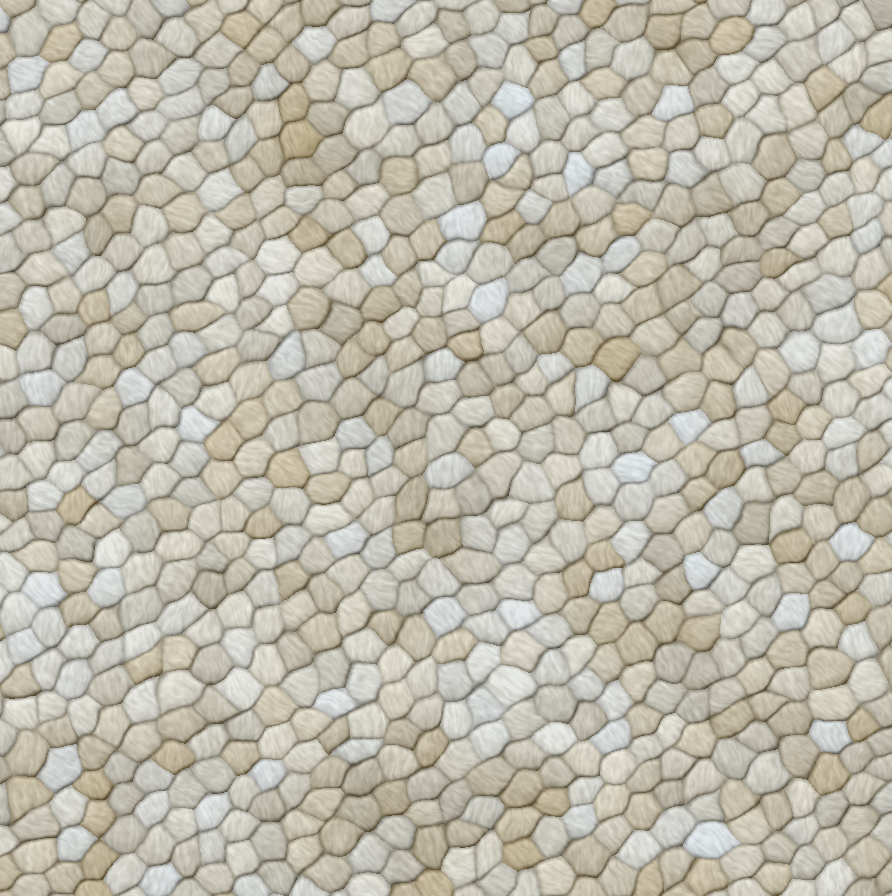
Write a WebGL 2 fragment shader that draws this texture.

```glsl
#version 300 es
precision highp float;

uniform vec2 u_resolution;
out vec4 fragColor;

struct Tuft {
    vec2 id;      // lattice cell of the tuft
    vec2 local;   // position relative to the tuft centre
    vec2 outward; // direction to the closest seam
    float edge;   // rounded distance to the seam
};

vec2 hash2(vec2 p) {
    vec3 q = fract(p.xyx * vec3(0.1031, 0.1030, 0.0973));
    q += dot(q, q.yzx + 33.33);
    return fract((q.xx + q.yz) * q.zy);
}

vec2 rotate(vec2 p, float angle) {
    float c = cos(angle), s = sin(angle);
    return mat2(c, s, -s, c) * p;
}

float gradientDot(vec2 cell, vec2 offset) {
    float angle = 6.2832 * hash2(cell + 71.0).x;
    return dot(vec2(cos(angle), sin(angle)), offset);
}

// Gradient noise, roughly -0.7 to 0.7
float noise(vec2 p) {
    vec2 i = floor(p), f = p - i;
    vec2 u = f * f * f * (f * (f * 6.0 - 15.0) + 10.0);
    vec2 e = vec2(0.0, 1.0);
    float low = mix(gradientDot(i, f), gradientDot(i + e.yx, f - e.yx), u.x);
    float high = mix(gradientDot(i + e.xy, f - e.xy), gradientDot(i + e.yy, f - e.yy), u.x);
    return mix(low, high, u.y);
}

// Jittered centre in staggered rows
vec2 tuftCentre(vec2 cell, vec2 jitter) {
    float stagger = 0.5 * mod(cell.y, 2.0);
    return cell + 0.5 + vec2(stagger - 0.25, 0.0) + jitter * (hash2(cell + 137.0) - 0.5);
}

Tuft findTuft(vec2 p, vec2 jitter, float roundness) {
    vec2 base = floor(p);
    vec2 id = base, centre = vec2(0.0);
    float nearest = 1e3;
    for (int y = -2; y <= 2; y++)
    for (int x = -2; x <= 2; x++) {
        vec2 cell = base + vec2(x, y);
        vec2 c = tuftCentre(cell, jitter);
        float d = dot(c - p, c - p);
        if (d < nearest) { nearest = d; id = cell; centre = c; }
    }
    // Soft minimum over all borders rounds the corners
    float total = 0.0;
    vec2 outward = vec2(0.0);
    for (int y = -2; y <= 2; y++)
    for (int x = -2; x <= 2; x++) {
        if (x == 0 && y == 0) continue;
        vec2 c = tuftCentre(id + vec2(x, y), jitter);
        vec2 n = normalize(c - centre);
        float w = exp(-roundness * dot(0.5 * (c + centre) - p, n));
        total += w;
        outward += n * w;
    }
    return Tuft(id, p - centre, outward / total, -log(total) / roundness);
}

// Fine yarn strands with their own lean in every tuft
float strands(vec2 local, vec2 id, float lean) {
    vec2 q = rotate(local, lean) + hash2(id + 19.0) * 40.0;
    q.x += 0.08 * noise(q * 3.0);
    return noise(q * vec2(7.5, 1.8)) + 0.6 * noise(q * vec2(13.0, 4.0) + 50.0);
}

vec3 yarnColor(float tone, float warmth) {
    vec3 shadow = vec3(0.33, 0.30, 0.23);
    vec3 wool = vec3(0.89, 0.88, 0.83);
    return mix(shadow, wool, tone) + warmth * vec3(0.022, 0.0, -0.04);
}

void main() {
    vec2 uv = gl_FragCoord.xy / u_resolution.y;
    float rowAngle = 0.58;

    // Gently wavering diagonal rows
    vec2 warp = vec2(noise(uv * 7.0), noise(uv * 7.0 + 30.0)) * 0.016;
    warp += vec2(noise(uv * 42.0 + 9.0), noise(uv * 42.0 + 60.0)) * 0.005;
    vec2 p = rotate(uv + warp, -rowAngle) / vec2(0.040, 0.034) + 60.0;
    Tuft t = findTuft(p, vec2(0.55, 0.45), 17.0);

    // Dyed wool, varied per tuft and in loose patches
    vec2 dye = hash2(t.id + 211.0);
    float patches = noise(uv * 5.5 + 12.0) + 0.5 * noise(uv * 13.0 + 80.0);
    float tone = 0.81 + 0.25 * (dye.x - 0.5) + 0.14 * patches;
    float warmth = 1.3 * (dye.y - 0.5) - 1.6 * (dye.x - 0.5) - 0.6 * patches;

    // Strands and fuzz
    float lean = 1.3 * (hash2(t.id + 307.0).x - 0.5);
    tone += 0.15 * strands(t.local, t.id, lean);
    tone += 0.06 * noise(uv * 150.0);

    // Rounded relief lit from above
    vec2 light = rotate(normalize(vec2(-0.3, 1.0)), -rowAngle);
    float rim = 1.0 - smoothstep(0.0, 0.38, t.edge);
    tone += 0.14 * dot(t.outward, light) * rim + 0.03 * (1.0 - rim);

    // Seams, deeper between rows than within them
    float depth = mix(0.30, 0.62, smoothstep(0.2, 0.9, abs(t.outward.y)));
    depth *= 0.95 + 0.8 * noise(uv * 24.0 + 40.0);
    float seam = 1.0 - smoothstep(-0.05, 0.12, t.edge);
    tone -= depth * seam;

    fragColor = vec4(clamp(yarnColor(clamp(tone, 0.0, 1.06), warmth), 0.0, 1.0), 1.0);
}
```
